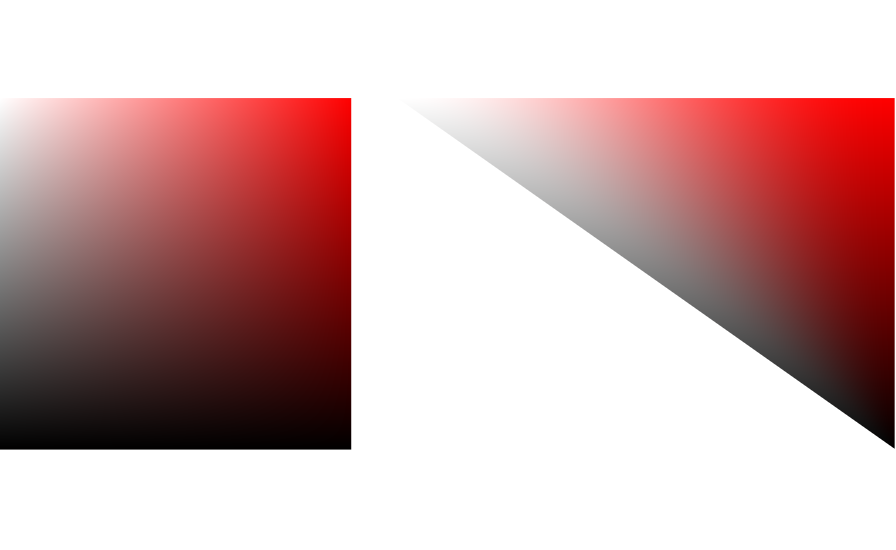
A WebGL 1 fragment shader for this background:

```glsl
precision highp float;
// Draws a red saturation-value square beside a right triangle of the same hue on white.

uniform vec2 u_resolution;

const vec3 WHITE = vec3(1.0);
const vec3 HUE = vec3(1.0, 0.0, 0.0);

// Panel corners as fractions of the canvas
const vec2 SQUARE_MIN = vec2(0.0, 0.1826);
const vec2 SQUARE_MAX = vec2(0.392, 0.8217);
const vec2 TRIANGLE_MIN = vec2(0.4435, 0.1840);
const vec2 TRIANGLE_MAX = vec2(0.9985, 0.8217);

// Position inside a panel, 0 to 1 on both axes
vec2 panelCoord(vec2 uv, vec2 lo, vec2 hi) {
  return (uv - lo) / (hi - lo);
}

// Soft coverage of a signed distance that is positive inside
float coverage(float inside, float pixel) {
  return clamp(inside / pixel + 0.5, 0.0, 1.0);
}

float boxMask(vec2 uv, vec2 lo, vec2 hi, vec2 pixel) {
  vec2 inside = min(uv - lo, hi - uv);
  return coverage(inside.x, pixel.x) * coverage(inside.y, pixel.y);
}

// Keeps the upper right half of a panel
float diagonalMask(vec2 q, vec2 pixel) {
  return coverage(q.x + q.y - 1.0, length(pixel));
}

vec3 shade(vec3 hue, float saturation, float value) {
  return mix(WHITE, hue, clamp(saturation, 0.0, 1.0)) * clamp(value, 0.0, 1.0);
}

void main() {
  vec2 pixel = 1.0 / u_resolution;
  vec2 uv = gl_FragCoord.xy * pixel;
  vec3 color = WHITE;

  // Square: saturation to the right, value upward
  vec2 s = panelCoord(uv, SQUARE_MIN, SQUARE_MAX);
  float squareMask = boxMask(uv, SQUARE_MIN, SQUARE_MAX, pixel);
  // The left side runs off the canvas, so it stays fully covered
  color = mix(color, shade(HUE, s.x, s.y), squareMask);

  // Triangle: each row runs from gray on the diagonal to full hue at right
  vec2 t = panelCoord(uv, TRIANGLE_MIN, TRIANGLE_MAX);
  float across = (t.x + t.y - 1.0) / max(t.y, 0.001);
  float saturation = smoothstep(0.0, 1.0, across);
  float triangleMask = boxMask(uv, TRIANGLE_MIN, TRIANGLE_MAX, pixel)
    * diagonalMask(t, pixel / (TRIANGLE_MAX - TRIANGLE_MIN));
  color = mix(color, shade(HUE, saturation, t.y), triangleMask);

  gl_FragColor = vec4(color, 1.0);
}
```
